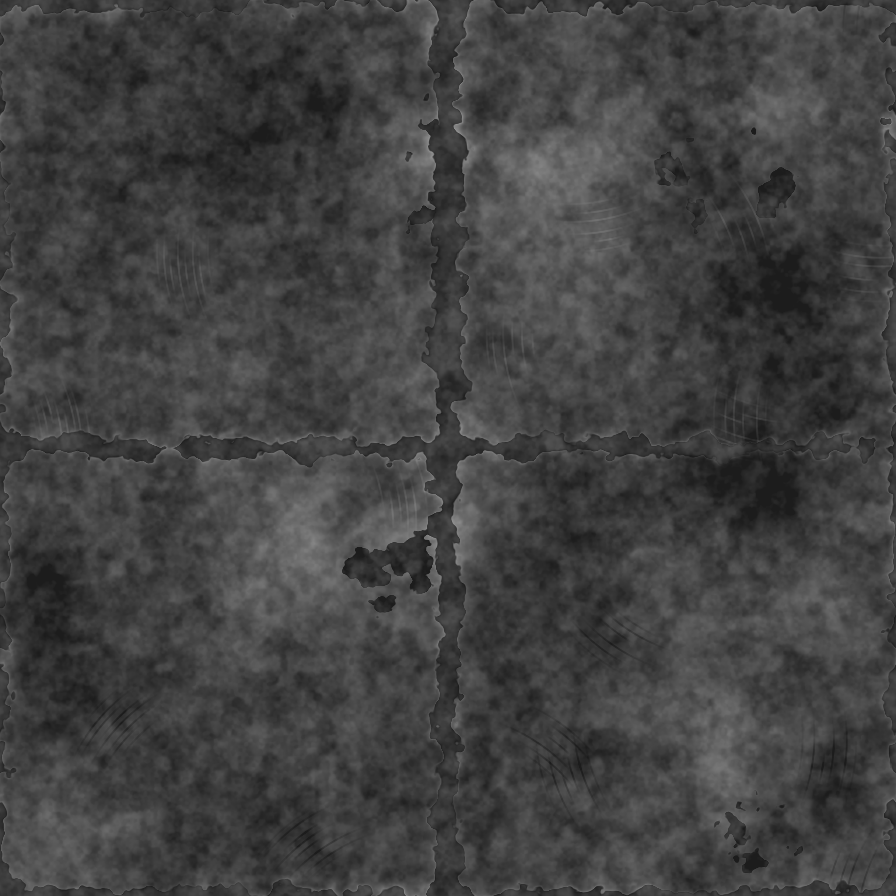
Reproduce this texture procedurally as a WebGL 1 fragment shader.

```glsl
precision highp float;
// Two by two worn dark stone tiles with ragged, pale-rimmed edges and recessed joints.
// Rounded-box distances shape the tiles; wrapped cellular noise roughens edges and
// mottles the faces; looped clusters add chips and bundles of fine scratches.
uniform vec2 u_resolution;

const float TAU = 6.2831853;
const float FACE_TONE = 0.238;
const float GROUT_TONE = 0.235;
const float CHIP_TONE = 0.185;

vec3 hash3(vec2 c) {
  vec3 q = fract(c.xyx * vec3(0.1031, 0.1030, 0.0973));
  q += dot(q, q.yxz + 33.33);
  return fract((q.xxy + q.yzz) * q.zyx);
}

// Smooth cellular noise: random cell values blended by distance, wrapping at the canvas edge.
float cellNoise(vec2 p, float cells, float seed) {
  vec2 g = p * cells;
  vec2 id = floor(g);
  vec2 f = g - id;
  float sum = 0.0;
  float weight = 0.0;
  for (int y = -1; y <= 1; y++) {
    for (int x = -1; x <= 1; x++) {
      vec2 o = vec2(float(x), float(y));
      vec3 h = hash3(mod(id + o, cells) + seed);
      vec2 d = o + 0.15 + 0.7 * h.xy - f;
      float w = exp(-5.0 * dot(d, d));
      sum += w * h.z;
      weight += w;
    }
  }
  return sum / weight;
}

// Layered noise centred on zero.
float layers(vec2 p, float cells, int octaves, float seed) {
  float sum = 0.0;
  float total = 0.0;
  float amp = 1.0;
  for (int i = 0; i < 6; i++) {
    if (i >= octaves) break;
    sum += amp * (cellNoise(p, cells, seed + 17.0 * float(i)) - 0.5);
    total += amp;
    amp *= 0.62;
    cells *= 2.0;
  }
  return sum / total;
}

vec2 wrapped(vec2 d) { return d - floor(d + 0.5); }

// Distance inward from the tile edge; negative in the joints.
float tileEdge(vec2 p) {
  vec2 inner = vec2(0.0145 + 0.003 * sin(TAU * (p.y - 0.55)), 0.009);
  vec2 gap = mix(inner, vec2(0.006, 0.008), step(0.25, abs(p - 0.5)));
  float radius = 0.018;
  vec2 b = abs(fract(p * 2.0) * 0.5 - 0.25) - 0.25 + gap + radius;
  return radius - length(max(b, 0.0)) - min(max(b.x, b.y), 0.0);
}

float wearZone(vec2 p, vec2 centre, vec2 size) {
  vec2 d = wrapped(p - centre) / size;
  return exp(-dot(d, d));
}

// Signed distance to a loose ring of chips that shrink in turn.
float chipCluster(vec2 p, vec2 centre, float spread, float size) {
  float d = 1.0;
  for (int i = 0; i < 5; i++) {
    float t = float(i);
    float a = 0.7 + 1.26 * t;
    vec2 c = centre + spread * (0.8 + 0.3 * sin(5.0 * t)) * vec2(cos(a), sin(a));
    d = min(d, length(wrapped(p - c)) - size * (1.0 - 0.14 * t));
  }
  return d;
}

// Bundles of slightly curved strokes, some pale and some dark.
float scratches(vec2 p, float pixel) {
  float sum = 0.0;
  for (int i = 0; i < 16; i++) {
    vec3 h = hash3(vec2(float(i) + 3.0, 61.0));
    vec2 d = wrapped(p - h.xy);
    float a = h.z * TAU;
    d = vec2(cos(a) * d.x + sin(a) * d.y, cos(a) * d.y - sin(a) * d.x);
    d.y += 2.5 * d.x * d.x;
    float pitch = 0.007 + 0.006 * h.x;
    float row = floor(d.y / pitch);
    vec3 stroke = hash3(vec2(row + 40.0, float(i)));
    float off = abs(d.y - (row + 0.3 + 0.4 * stroke.x) * pitch);
    float along = (d.x - 0.03 * (stroke.y - 0.5)) / (0.012 + 0.025 * stroke.z);
    float line = 1.0 - smoothstep(0.0004, 0.0006 + pixel, off);
    float fade = exp(-along * along) * smoothstep(0.04, 0.015, abs(d.y));
    sum += line * fade * (h.y > 0.35 ? 1.0 : -1.0);
  }
  return sum;
}

void main() {
  vec2 p = gl_FragCoord.xy / u_resolution;
  float pixel = 1.0 / min(u_resolution.x, u_resolution.y);
  float grain = layers(p, 64.0, 3, 5.0);
  float ragged = layers(p, 40.0, 3, 90.0);
  float wobble = layers(p, 18.0, 4, 150.0);

  // Mottled face with pale worn zones.
  float wear = wearZone(p, vec2(0.51, 0.82), vec2(0.12, 0.17))
    + wearZone(p, vec2(0.78, 0.85), vec2(0.16, 0.11))
    + 0.8 * wearZone(p, vec2(0.38, 0.40), vec2(0.15, 0.09))
    + 0.8 * wearZone(p, vec2(0.80, 0.15), vec2(0.08, 0.13))
    + 0.7 * wearZone(p, vec2(0.94, 0.46), vec2(0.05, 0.15));
  float patches = smoothstep(-0.14, 0.13, layers(p, 9.0, 5, 210.0));
  float face = FACE_TONE + 0.42 * layers(p, 5.0, 6, 300.0) + 0.22 * grain;
  face += min(wear, 1.1) * (0.04 + 0.13 * patches);
  face += 0.07 * scratches(p, pixel);

  // Ragged joints and chips.
  float edge = tileEdge(p) + 0.035 * ragged + 0.012 * wobble;
  float chip = chipCluster(p, vec2(0.50, 0.83), 0.07, 0.020);
  chip = min(chip, chipCluster(p, vec2(0.44, 0.36), 0.035, 0.012));
  chip = min(chip, chipCluster(p, vec2(0.80, 0.82), 0.065, 0.006));
  chip = min(chip, chipCluster(p, vec2(0.85, 0.08), 0.045, 0.003));
  chip += 0.11 * wobble + 0.03 * ragged;

  // Pale rims fade inward; a thin shadow lies just inside each recess.
  float rimEdge = max(edge, 0.0);
  float rim = 0.08 * exp(-rimEdge / 0.008) + 0.10 * exp(-rimEdge / 0.002);
  face += rim * (0.8 + 2.0 * wobble) + 0.03 * exp(-max(chip, 0.0) / 0.004);
  float grout = GROUT_TONE + 0.22 * grain - 0.08 * exp(min(edge, 0.0) / 0.002);
  float pit = CHIP_TONE + 0.28 * grain - 0.05 * exp(min(chip, 0.0) / 0.002);

  float tone = mix(pit, face, smoothstep(-pixel, pixel, chip));
  tone = mix(grout, tone, smoothstep(-pixel, pixel, edge));
  gl_FragColor = vec4(vec3(clamp(tone, 0.11, 0.56)), 1.0);
}
```
